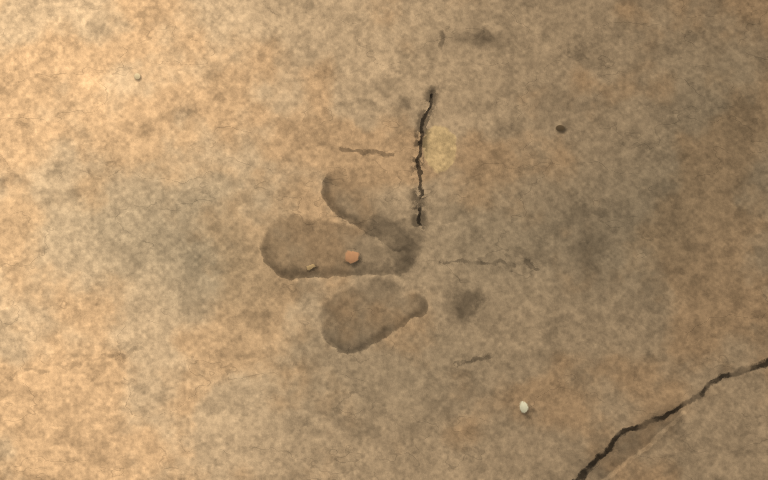
Give the GLSL for this texture, as a WebGL 1 fragment shader.

```glsl
precision highp float;
// Sunlit sandstone with a shallow three-toed hollow, cracks, damp stains and pebbles.
uniform vec2 u_resolution;

float hash(vec2 p) {
  return fract(sin(dot(p, vec2(127.1, 311.7))) * 43758.5453);
}

float noise(vec2 p) {
  vec2 i = floor(p), f = fract(p);
  f = f * f * (3. - 2. * f);
  return mix(mix(hash(i), hash(i + vec2(1, 0)), f.x),
             mix(hash(i + vec2(0, 1)), hash(i + vec2(1, 1)), f.x), f.y);
}

float fbm(vec2 p) {
  float sum = 0., amp = .5;
  for (int i = 0; i < 5; i++) {
    sum += amp * noise(p);
    p = mat2(1.6, 1.2, -1.2, 1.6) * p + 3.7;
    amp *= .54;
  }
  return sum;
}

// Capsule whose radius changes from ra to rb
float taper(vec2 p, vec2 a, vec2 b, float ra, float rb) {
  vec2 d = b - a;
  float h = clamp(dot(p - a, d) / dot(d, d), 0., 1.);
  return length(p - a - d * h) - mix(ra, rb, h);
}

float segment(vec2 p, vec2 a, vec2 b) { return taper(p, a, b, 0., 0.); }

// Soft elliptical blot, 1 at its centre
float blot(vec2 p, vec2 c, vec2 r) {
  vec2 q = (p - c) / r;
  return exp(-dot(q, q));
}

float stroke(float d, float w) { return 1. - smoothstep(w * .3, w, d); }

// Dark band just inside an outline
float rim(float d) { return smoothstep(-.026, -.004, d) * smoothstep(.004, 0., d); }

void pebble(inout vec3 col, vec2 p, vec2 c, vec2 r, vec3 tint) {
  vec2 q = (p - c) / r;
  col *= .6 + .4 * smoothstep(.5, 1.5, length(q + vec2(-.3, .5)));
  col = mix(col, tint * (.9 + .15 * q.y), 1. - smoothstep(.7, 1.1, length(q)));
}

void main() {
  vec2 p = gl_FragCoord.xy / u_resolution.y;
  float broad = fbm(p * 4.), mid = fbm(p * 13. + 5.), fine = fbm(p * 50.), grain = fbm(p * 120. + 8.);
  vec2 warp = vec2(fbm(p * 16. + 9.), fbm(p * 16. + 31.)) - .5;
  vec2 jag = vec2(fine, fbm(p * 50. + 77.)) - .5;
  vec2 w = p + .04 * warp + .025 * jag, e = p + .014 * warp + .016 * jag;
  float worn = smoothstep(.36, .6, fbm(p * 26. + 50.));

  // Light falling off to the right
  float light = .56 + .325 * exp(-1.8 * p.x * p.x) + .05 * (p.y - .45) * (1.2 - p.x);
  light += .04 * blot(p, vec2(.75, .9), vec2(.4, .3));
  light *= 1. + .1 * (broad - .5) + .12 * (mid - .5) + .2 * (fine - .5) + .34 * (grain - .5);
  vec3 col = light * vec3(1, .842, .643);
  col *= mix(vec3(1), vec3(1.02, .98, .94), smoothstep(.45, .65, fbm(p * 6. + 17.)));

  // Patchy flecks and faint hairlines
  float fleck = fbm(p * vec2(20, 27) + 60.), vein = abs(fbm(p * vec2(6, 10) + 3.) - .5);
  col *= 1. - .08 * smoothstep(.57, .7, fleck) - .08 * stroke(vein, .01) * worn;

  // Grey damp stains
  float damp = .75 * blot(w, vec2(.3, .53), vec2(.26, .13)) + .5 * blot(w, vec2(.48, .42), vec2(.16, .1))
    + .55 * blot(w, vec2(1.33, .53), vec2(.22, .16)) + .5 * blot(w, vec2(1.56, .75), vec2(.22, .2))
    + .4 * blot(w, vec2(.75, .22), vec2(.3, .12)) + .35 * blot(w, vec2(1.02, .5), vec2(.2, .12));
  col *= 1. - damp * vec3(.18, .15, .13) * (.5 + broad);
  col *= 1. - .26 * blot(e, vec2(1, .92), vec2(.07, .018)) - .22 * blot(e, vec2(.845, .785), vec2(.018))
    - .16 * blot(w, vec2(1.23, .47), vec2(.035, .08));

  // Toe hollows, darkest along their rims
  float upper = taper(e, vec2(.725, .6), vec2(.84, .51), .048, .035);
  float left = taper(e, vec2(.615, .488), vec2(.83, .472), .066, .04);
  float lower = min(taper(e, vec2(.735, .332), vec2(.865, .362), .068, .024),
                    taper(e, vec2(.735, .34), vec2(.8, .385), .064, .04));
  float side = taper(w, vec2(.975, .37), vec2(1.03, .335), .05, .035);
  float deep = .3 + .5 * mid + .9 * fine;
  float hollow = smoothstep(.006, -.008, min(left, lower)) * (1. - .7 * blot(p, vec2(.835, .335), vec2(.04)));
  hollow = max(hollow, smoothstep(.006, -.008, upper) * smoothstep(1.41, 1.31, p.x + p.y));
  col *= 1. - .17 * hollow * deep - .2 * smoothstep(.01, -.025, side) * deep * (.4 + worn);
  float edge = rim(left) * smoothstep(.52, .43, p.y + .2 * (p.x - .62));
  edge = max(edge, rim(upper) * smoothstep(.04, -.02, p.x + p.y - 1.31));
  edge = max(edge, rim(lower) * smoothstep(.35, .3, p.y - .35 * (p.x - .74)));
  col *= 1. - .22 * edge * deep;
  float heel = min(segment(e, vec2(.79, .535), vec2(.86, .495)), segment(e, vec2(.86, .495), vec2(.845, .45)));
  col *= 1. - .2 * smoothstep(.028, .01, heel) + .24 * blot(e, vec2(.805, .5), vec2(.028, .012));

  // Shallow ridges and broken scratches
  col *= 1. - .15 * stroke(segment(w, vec2(0, .615), vec2(.4, .775)), .02) * worn;
  float scratch = min(segment(w, vec2(.93, .45), vec2(1.12, .455)), segment(w, vec2(.95, .235), vec2(1.03, .27)));
  col *= 1. - .22 * stroke(scratch, .007) * worn - .1 * stroke(segment(w, vec2(0, .21), vec2(.3, .28)), .007) * worn;
  col *= 1. - .25 * stroke(segment(e, vec2(.715, .687), vec2(.82, .677)), .006);

  // Upright crack beside a pale chip
  float chip = length((e - vec2(.915, .692)) / vec2(.036, .048));
  col = mix(col, vec3(.75, .63, .44) * (.8 + .4 * grain), .9 * smoothstep(1.08, .92, chip));
  float crack = min(segment(e, vec2(.9, .8), vec2(.868, .67)), segment(e, vec2(.868, .67), vec2(.876, .535)));
  col *= 1. - .35 * stroke(crack, .022) * smoothstep(.42, .58, fine);
  col *= 1. - .5 * stroke(crack, .005) * worn - .22 * stroke(segment(e, vec2(.922, .93), vec2(.9, .8)), .008) * worn;

  // Lower right fissure and its worn ledge
  float gap = min(segment(e, vec2(1.2, -.01), vec2(1.29, .095)), segment(e, vec2(1.29, .095), vec2(1.41, .143)));
  gap = min(gap, min(segment(e, vec2(1.41, .143), vec2(1.5, .215)), segment(e, vec2(1.5, .215), vec2(1.61, .253))));
  col *= 1. - .35 * stroke(segment(e, vec2(1.25, .03), vec2(1.4, .13)), .045) * fine;
  col *= 1. + .2 * stroke(segment(e, vec2(1.26, 0), vec2(1.43, .135)), .007);
  col *= 1. - .6 * stroke(gap, .008) * (.4 + .6 * worn);

  // Pebbles
  pebble(col, e, vec2(.733, .467), vec2(.017, .012), vec3(.78, .57, .4));
  pebble(col, e, vec2(.652, .444), vec2(.011, .006), vec3(.75, .62, .43));
  pebble(col, e, vec2(1.094, .15), vec2(.014), vec3(.86, .82, .68));
  pebble(col, p, vec2(.286, .841), vec2(.007), vec3(.95, .84, .64));
  pebble(col, p, vec2(1.167, .733), vec2(.01, .007), vec3(.38, .31, .22));
  gl_FragColor = vec4(clamp(col, 0., 1.), 1);
}
```
